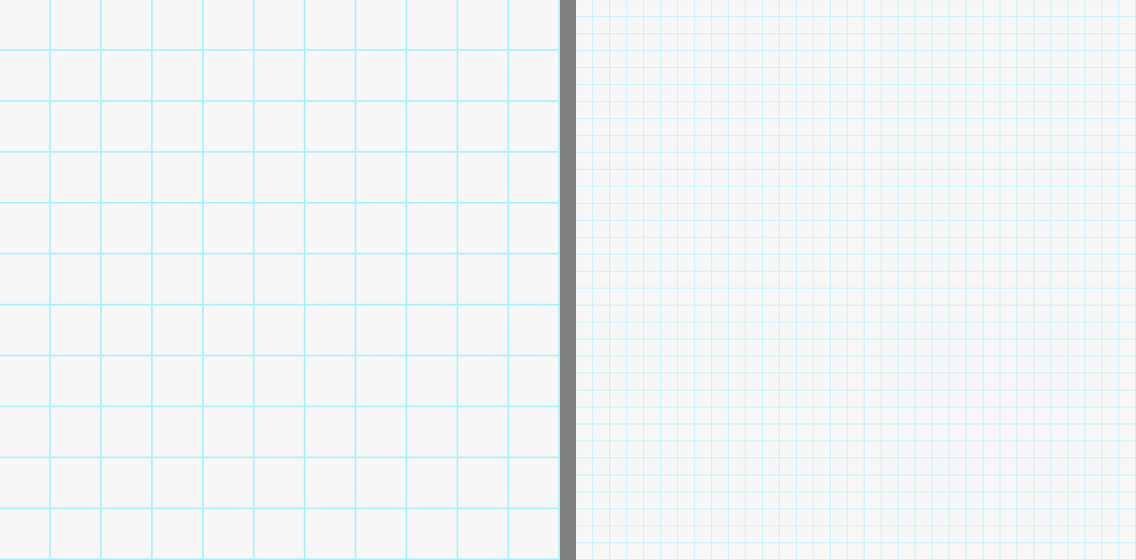
Left, the tile; right, the same tile 3 across and 3 down.
Reproduce this pattern procedurally as a WebGL 1 fragment shader.

```glsl
precision highp float;
// Graph paper: thin pale cyan rules on an off-white sheet, 11 square cells each way.
// Each rule is a wrapped distance to the cell border, smoothed by its pixel coverage,
// and lies flush with the right and lower side of its cell.

uniform vec2 u_resolution;

// Share of a pixel covered by the rules, per axis; all lengths are in cells.
vec2 ruleCoverage(vec2 cell, vec2 ruleCentre, float ruleWidth, vec2 pixel) {
    vec2 dist = abs(fract(cell - ruleCentre + 0.5) - 0.5);
    vec2 coverage = (0.5 * ruleWidth - dist) / pixel + 0.5;
    return clamp(coverage, 0.0, 1.0);
}

void main() {
    const float cells = 11.0;
    const float ruleWidth = 0.032;

    vec2 cell = gl_FragCoord.xy / u_resolution * cells;
    vec2 pixel = cells / u_resolution;

    // Vertical rules end at the right of a cell, horizontal ones at its bottom.
    vec2 ruleCentre = vec2(-0.5, 0.5) * ruleWidth;
    vec2 rules = ruleCoverage(cell, ruleCentre, ruleWidth, pixel);

    vec3 paper = vec3(0.97);
    vec3 cyan = vec3(0.66, 0.94, 0.995);
    gl_FragColor = vec4(mix(paper, cyan, max(rules.x, rules.y)), 1.0);
}
```
